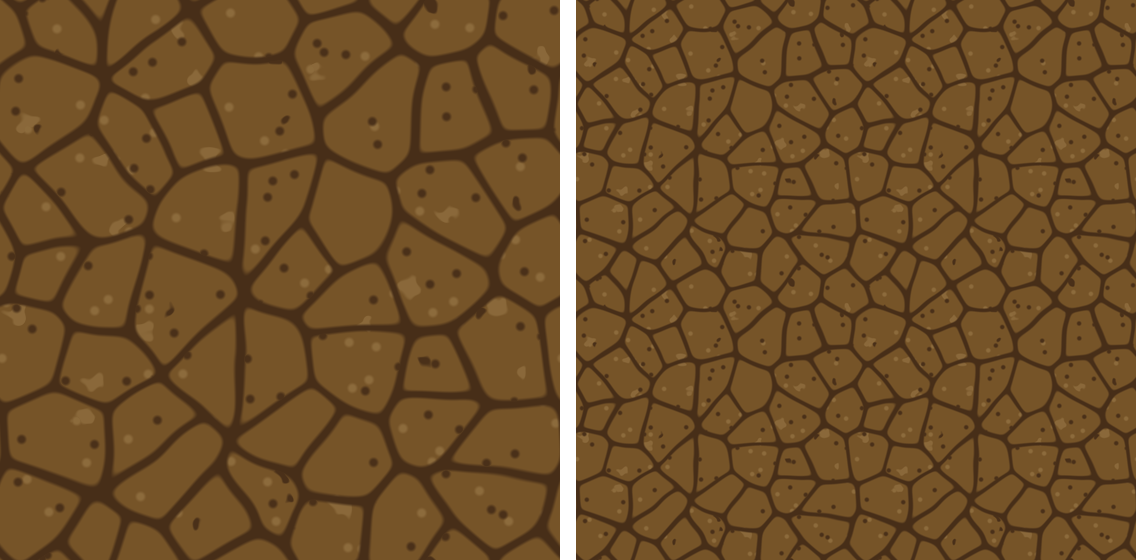
Left, the tile; right, the same tile 2 across and 2 down.
Reproduce this texture procedurally as a WebGL 2 fragment shader.

```glsl
#version 300 es
precision highp float;
precision highp int;

uniform vec2 u_resolution;
out vec4 outColor;

const vec3 SOIL = vec3(0.463, 0.329, 0.157);
const vec3 CRACK = vec3(0.278, 0.180, 0.094);
const vec3 PEBBLE = vec3(0.565, 0.435, 0.250);

const float PLATES = 7.0;          // plates per side
const float JITTER = 0.86;         // irregularity of the plates
const float CRACK_HALF = 0.0074;   // half width of a crack
const float CRACK_VARY = 0.0035;   // change of width along a crack
const float ROUNDING = 0.0055;     // rounding of plate corners
const float SOFTNESS = 0.0036;     // half width of blurred edges
const float WARP_FREQ = 11.0;
const float WARP = 0.019;

vec3 hash(vec2 cell, float salt) {
  uvec3 v = uvec3(ivec3(cell, salt));
  v = v * 1664525u + 1013904223u;
  v.x += v.y * v.z; v.y += v.z * v.x; v.z += v.x * v.y;
  v ^= v >> 16u;
  v.x += v.y * v.z; v.y += v.z * v.x; v.z += v.x * v.y;
  return vec3(v >> 16u) / 65536.0;
}

// Two channels of value noise, wrapping after freq cells
vec2 noise(vec2 uv, float freq, float salt) {
  vec2 p = uv * freq;
  vec2 i = floor(p), f = fract(p);
  f = f * f * (3.0 - 2.0 * f);
  vec2 lo = mod(i, freq), hi = mod(i + 1.0, freq);
  vec2 bottom = mix(hash(lo, salt).xy, hash(vec2(hi.x, lo.y), salt).xy, f.x);
  vec2 top = mix(hash(vec2(lo.x, hi.y), salt).xy, hash(hi, salt).xy, f.x);
  return mix(bottom, top, f.y);
}

vec2 plateCentre(vec2 cell) {
  return cell + 0.5 + JITTER * (hash(mod(cell, PLATES), 1.0).xy - 0.5);
}

// Distance to the nearest plate border, blended to round the corners
float crackDistance(vec2 uv) {
  vec2 p = uv * PLATES;
  vec2 home = floor(p), nearestCell = home, toNearest = vec2(8.0);
  for (int y = -2; y <= 2; y++)
    for (int x = -2; x <= 2; x++) {
      vec2 cell = home + vec2(x, y);
      vec2 d = plateCentre(cell) - p;
      if (dot(d, d) < dot(toNearest, toNearest)) {
        toNearest = d;
        nearestCell = cell;
      }
    }
  float sum = 0.0;
  for (int y = -2; y <= 2; y++)
    for (int x = -2; x <= 2; x++) {
      if (x == 0 && y == 0) continue;
      vec2 d = plateCentre(nearestCell + vec2(x, y)) - p;
      float border = dot(0.5 * (d + toNearest), normalize(d - toNearest));
      sum += exp(-border / (PLATES * ROUNDING));
    }
  return -ROUNDING * log(max(sum, 1e-30));
}

float coverage(float dist) {
  float soft = max(SOFTNESS, 0.7 / u_resolution.y);
  return 1.0 - smoothstep(-soft, soft, dist);
}

// Scattered spots; rough distorts and stretches the outline
float spots(vec2 uv, float grid, float share, float radius, float rough, float salt) {
  vec2 p = uv + rough * radius * (noise(uv, 56.0, salt + 1.0) - 0.5);
  vec2 home = floor(p * grid);
  float cover = 0.0;
  for (int y = -1; y <= 1; y++)
    for (int x = -1; x <= 1; x++) {
      vec2 cell = home + vec2(x, y);
      vec3 place = hash(mod(cell, grid), salt);
      vec3 form = hash(mod(cell, grid), salt + 2.0);
      if (place.z > share) continue;
      vec2 d = p - (cell + place.xy) / grid;
      float angle = 6.2832 * form.x;
      d = mat2(cos(angle), -sin(angle), sin(angle), cos(angle)) * d;
      d.x *= 1.0 + 0.4 * rough * form.y;
      float size = radius * (1.0 + 0.25 * rough * (form.z - 0.5));
      cover = max(cover, coverage(length(d) - size));
    }
  return cover;
}

void main() {
  vec2 uv = gl_FragCoord.xy / u_resolution;

  // Pale pebbles, small and large
  float pebbles = 0.85 * spots(uv, 11.0, 0.56, 0.0078, 0.0, 10.0);
  pebbles = max(pebbles, 0.75 * spots(uv, 6.0, 0.48, 0.0165, 1.5, 20.0));

  // Dark pits, round and ragged
  float pits = spots(uv, 12.0, 0.58, 0.0076, 0.0, 30.0);
  pits = max(pits, spots(uv, 7.0, 0.42, 0.0105, 1.7, 40.0));

  // Winding cracks of uneven width
  vec2 bent = uv + WARP * (noise(uv, WARP_FREQ, 50.0) - 0.5);
  float width = CRACK_HALF + CRACK_VARY * (noise(uv, 9.0, 60.0).x - 0.5);
  float cracks = coverage(crackDistance(bent) - width);

  vec3 color = mix(SOIL, PEBBLE, pebbles);
  color = mix(color, CRACK, max(0.94 * pits, cracks));
  outColor = vec4(color, 1.0);
}
```
